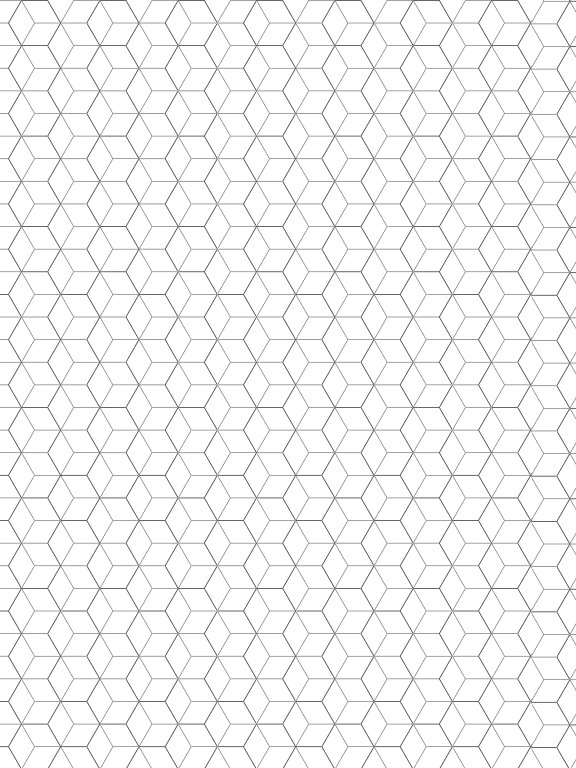
Give the GLSL for this pattern, as a WebGL 2 fragment shader.

```glsl
#version 300 es
precision highp float;

uniform vec2 u_resolution;
out vec4 outColor;

#define REPEATS_DOWN 16.98
#define ORIGIN vec2(0.4755, 0.009)
#define STRONG_WIDTH 0.00100
#define FAINT_WIDTH 0.00078
#define STRONG_INK vec3(0.21, 0.215, 0.22)
#define FAINT_INK vec3(0.39, 0.395, 0.40)
#define PAPER vec3(1.0)
#define ROW_FADE 0.35
#define SEAM_X 0.693
#define SEAM_DROP 0.0011

const float SIXTH_TURN = 1.04719755;
const vec2 PERIOD = vec2(1.7320508, 1.0);

float hash(float n) {
    return fract(sin(n * 12.9898 + 4.1) * 43758.5453);
}

// Offset from the nearest centre of a triangular lattice with unit spacing.
vec2 nearestStar(vec2 p) {
    vec2 a = p - PERIOD * round(p / PERIOD);
    vec2 s = p - 0.5 * PERIOD;
    vec2 b = s - PERIOD * round(s / PERIOD);
    return dot(a, a) < dot(b, b) ? a : b;
}

// Share of a pixel covered by a line, exact for lines thinner than a pixel.
float lineCoverage(float dist, float width, float pixel) {
    float overlap = 0.5 * (width + pixel) - dist;
    return clamp(overlap, 0.0, min(width, pixel)) / pixel;
}

void main() {
    // Canvas heights, measured from the top left.
    vec2 uv = vec2(gl_FragCoord.x, u_resolution.y - gl_FragCoord.y) / u_resolution.y;

    // The last strip of paper hangs slightly lower.
    uv.y -= SEAM_DROP * step(SEAM_X, uv.x);

    vec2 p = uv * REPEATS_DOWN - ORIGIN;
    vec2 local = nearestStar(p);
    float row = round(2.0 * (p.y - local.y));

    // Six spokes reach the corners of each hexagonal cell and form the rhombi.
    float angle = atan(local.y, local.x);
    float spoke = round(angle / SIXTH_TURN);
    float dist = abs(length(local) * sin(angle - spoke * SIXTH_TURN));

    // Alternate spokes are strong and faint, giving two sets of cube edges.
    bool strong = mod(abs(spoke), 2.0) < 0.5;
    float width = (strong ? STRONG_WIDTH : FAINT_WIDTH) * REPEATS_DOWN;
    vec3 ink = strong ? STRONG_INK : FAINT_INK;

    // Strong level edges print paler in some rows.
    float level = 1.0 - step(0.5, abs(spoke));
    float strength = 1.0 - ROW_FADE * level * step(0.5, hash(row));

    float pixel = REPEATS_DOWN / u_resolution.y;
    float coverage = lineCoverage(dist, width, pixel) * strength;
    outColor = vec4(mix(PAPER, ink, coverage), 1.0);
}
```
